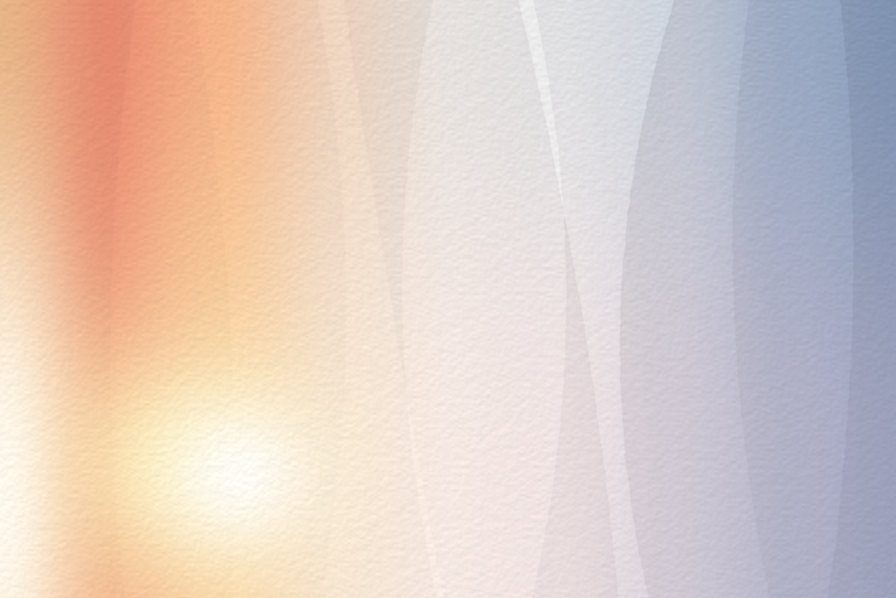
Reproduce this background procedurally as a Shadertoy shader.

```glsl
// Overlapping translucent paper sheets, warm sunrise glow on the left fading to cool blue on the right

float hash(vec2 p) {
    return fract(sin(dot(p, vec2(127.1, 311.7))) * 43758.55);
}

float noise(vec2 p) {
    vec2 i = floor(p), f = fract(p);
    f = f * f * (3.0 - 2.0 * f);
    return mix(mix(hash(i), hash(i + vec2(1, 0)), f.x),
               mix(hash(i + vec2(0, 1)), hash(i + vec2(1, 1)), f.x), f.y);
}

float paperHeight(vec2 p) {
    return 0.55 * noise(p * vec2(105, 145)) + 0.45 * noise(p * vec2(200, 250) + 17.0);
}

// Evenly spaced colour stops with gently rounded joints
vec3 ramp(vec3 stops[9], float x) {
    float s = clamp(x, 0.0, 0.9999) * 8.0;
    int i = int(s);
    float f = fract(s);
    return mix(stops[i], stops[i + 1], mix(f, smoothstep(0.0, 1.0, f), 0.4));
}

// Quadratic through the given x at the top, middle and bottom
float curveX(vec3 k, float y) {
    return k.x * y * (2.0 * y - 1.0) + k.y * 4.0 * y * (1.0 - y) + k.z * (1.0 - y) * (1.0 - 2.0 * y);
}

float glow(vec2 offset, vec2 radius) {
    vec2 q = offset / radius;
    return exp(-dot(q, q));
}

void mainImage(out vec4 fragColor, in vec2 fragCoord) {
    vec2 uv = fragCoord / iResolution.xy;
    vec2 p = uv * vec2(1.5, 1.0);

    // Background wash
    vec3 upper[9] = vec3[9](
        vec3(0.91, 0.71, 0.53), vec3(0.92, 0.57, 0.46), vec3(0.95, 0.70, 0.53),
        vec3(0.92, 0.82, 0.74), vec3(0.89, 0.87, 0.86), vec3(0.86, 0.86, 0.87),
        vec3(0.77, 0.79, 0.83), vec3(0.61, 0.67, 0.77), vec3(0.51, 0.59, 0.71));
    vec3 lower[9] = vec3[9](
        vec3(0.98, 0.89, 0.77), vec3(0.95, 0.72, 0.56), vec3(0.97, 0.83, 0.64),
        vec3(0.96, 0.89, 0.81), vec3(0.95, 0.90, 0.88), vec3(0.92, 0.87, 0.87),
        vec3(0.82, 0.79, 0.83), vec3(0.70, 0.70, 0.78), vec3(0.62, 0.64, 0.745));
    vec3 color = mix(ramp(lower, uv.x), ramp(upper, uv.x), smoothstep(0.25, 1.0, uv.y));

    // Coral streak
    float streak = glow(vec2(uv.x - 0.112, 0.0), vec2(0.045, 1.0));
    color = mix(color, vec3(0.90, 0.52, 0.42), 0.42 * streak * smoothstep(0.25, 0.75, uv.y));

    // Sheet edges: x at top, middle, bottom, then brightness step from left to right
    vec4 edges[10] = vec4[10](
        vec4(0.152, 0.124, 0.139, 0.030), vec4(0.215, 0.255, 0.258, 0.020),
        vec4(0.354, 0.386, 0.358, 0.024), vec4(0.384, 0.436, 0.495, -0.028),
        vec4(0.483, 0.449, 0.488, 0.036), vec4(0.578, 0.647, 0.690, 0.062),
        vec4(0.595, 0.632, 0.594, -0.055), vec4(0.753, 0.693, 0.724, -0.085),
        vec4(0.836, 0.819, 0.859, -0.050), vec4(0.938, 0.952, 0.924, -0.065));
    float soft = 0.7 / iResolution.x + 0.0003;
    float tone = 0.0;
    for (int i = 0; i < 10; i++) {
        float rough = 0.0016 * (noise(p * 110.0 + float(i) * 7.0) - 0.5);
        float d = uv.x - curveX(edges[i].xyz, uv.y) + rough;
        float side = smoothstep(-soft, soft, d) - 0.5;
        float crease = 0.3 * abs(edges[i].w) * exp(-abs(d) * 450.0) * noise(p * 40.0 + float(i));
        tone += (edges[i].w * side * exp(-abs(d) * 10.0) - crease) * mix(0.6, 1.0, uv.y);
    }
    color *= 1.0 + tone * vec3(0.9, 1.0, 0.9);

    // Sun halo, white core and left rim light
    color = mix(color, vec3(0.985, 0.94, 0.72), 0.85 * glow(uv - vec2(0.20, 0.225), vec2(0.13, 0.17)));
    color = mix(color, vec3(0.99, 0.985, 0.965), 0.97 * glow(uv - vec2(0.267, 0.205), vec2(0.09, 0.135)));
    color = mix(color, vec3(0.995, 0.98, 0.94), 0.92 * glow(uv - vec2(0.0, 0.17), vec2(0.058, 0.34)));

    // Embossed paper grain
    float relief = paperHeight(p) - paperHeight(p + vec2(0.002, -0.004));
    color *= 1.0 + 0.062 * relief;

    fragColor = vec4(clamp(color, 0.0, 1.0), 1.0);
}
```
